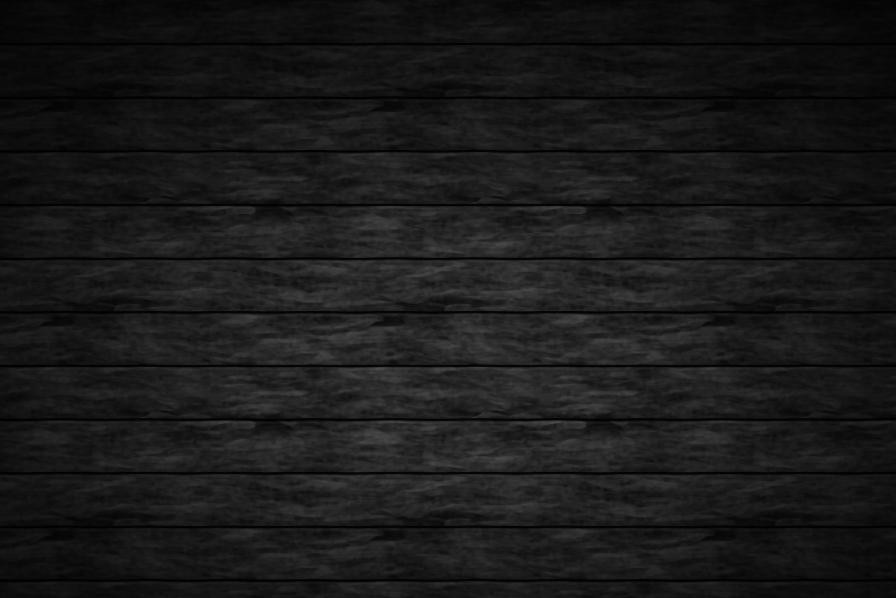
This texture is drawn by a WebGL 2 fragment shader. Its source:

```glsl
#version 300 es
precision highp float;

uniform vec2 u_resolution;
out vec4 outColor;

const float TAU = 6.2831853;
const vec2 PLANK = vec2(0.553, 0.0897); // grain repeat length, plank height

float hash(vec2 cell) {
  return fract(sin(dot(cell, vec2(127.1, 311.7))) * 43758.545);
}

// Smooth cellular noise: blended tones of nearby points, wrapping in x
float cellular(vec2 p, float period, float seed) {
  vec2 base = floor(p);
  float tone = 0.0, total = 0.0;
  for (int j = -1; j <= 1; j++) {
    for (int i = -1; i <= 1; i++) {
      vec2 cell = base + vec2(i, j);
      vec2 id = vec2(mod(cell.x, period), cell.y) + seed;
      vec2 offset = cell + vec2(hash(id), hash(id + 31.7)) - p;
      float weight = exp(-6.0 * dot(offset, offset));
      tone += weight * hash(id + 71.3);
      total += weight;
    }
  }
  return tone / total;
}

// Brightness of the wood; the boards repeat in groups of four
float woodGrain(vec2 uv, float board) {
  float seed = board * 17.0 + 3.0;
  float bend = 0.05 * sin(TAU * uv.x + seed)
             + 0.025 * sin(TAU * 3.0 * uv.x + 2.0 * seed + 4.0 * uv.y)
             + 0.01 * sin(TAU * 8.0 * uv.x + seed + 9.0 * uv.y);
  float y = uv.y + bend;

  float broad = cellular(vec2(uv.x * 5.0, y * 4.0), 5.0, seed);
  float fibre = cellular(vec2(uv.x * 13.0, y * 13.0), 13.0, seed + 5.0);
  float fine = cellular(vec2(uv.x * 36.0, y * 21.0), 36.0, seed + 9.0);
  float pores = cellular(vec2(uv.x * 85.0, uv.y * 15.0), 85.0, seed + 13.0);
  float tone = 1.0 + 0.45 * (broad - 0.5) + 0.5 * (fibre - 0.5)
             + 0.4 * (fine - 0.5) + 0.3 * (pores - 0.5);

  // Dark scars gathered around one worn spot on each board
  vec2 spots[4] = vec2[4](vec2(0.13, 0.8), vec2(0.35, 0.1),
                          vec2(0.82, 0.93), vec2(0.5, 0.1));
  vec2 away = uv - spots[int(board)];
  away.x = fract(away.x + 0.5) - 0.5;
  away /= vec2(0.15, 0.2);
  float worn = exp(-dot(away, away));
  float flecks = cellular(vec2(uv.x * 17.0, y * 9.0), 17.0, seed + 21.0);
  tone *= 1.0 - 0.65 * worn * smoothstep(0.6, 0.35, flecks);

  // Faint pale streaks
  return tone + 0.25 * smoothstep(0.62, 0.85, fibre) * broad;
}

void main() {
  vec2 p = gl_FragCoord.xy / u_resolution.y;
  float pixel = 1.0 / u_resolution.y;
  float aspect = u_resolution.x / u_resolution.y;

  // Eleven seams up the canvas
  float row = (p.y - 0.0293) / PLANK.y;
  float board = mod(floor(row), 4.0);
  float tone = woodGrain(vec2(p.x / PLANK.x, fract(row)), board);
  tone *= 0.94 + 0.12 * hash(vec2(board, 4.0));

  // Seam: dark gap, soft shade and a lit edge on the board below
  float seam = (fract(row + 0.5) - 0.5) * PLANK.y;
  seam += 0.0004 * sin(TAU * 4.0 * p.x / PLANK.x);
  float lip = (seam + 0.0052) / 0.0018;
  tone *= 1.0 - 0.4 * exp(-abs(seam) / 0.004);
  tone += 0.25 * exp(-lip * lip);
  tone *= 1.0 - 0.85 * (1.0 - smoothstep(0.001, 0.001 + max(pixel, 0.0015), abs(seam)));

  // Pool of light below the middle, fading to the borders
  vec2 fromLight = p - vec2(0.5 * aspect, 0.4);
  float light = 0.172 * exp(-dot(fromLight * fromLight, vec2(1.45, 3.3)));

  outColor = vec4(vec3(max(light * tone, 0.0)), 1.0);
}
```
